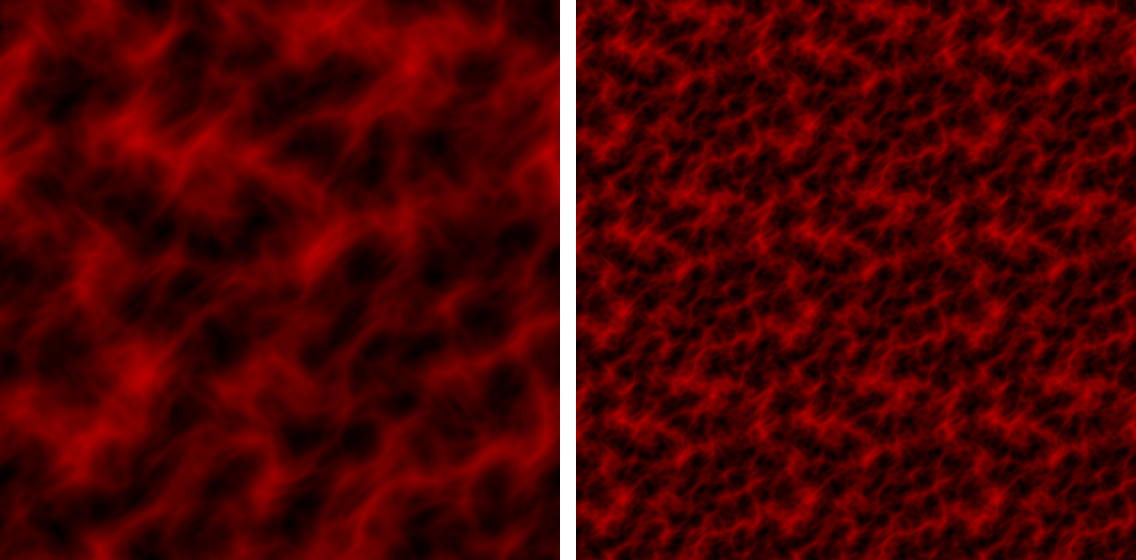
Left, the tile; right, the same tile 3 across and 3 down.
Reproduce this texture procedurally as a WebGL 1 fragment shader.

```glsl
precision highp float;

uniform vec2 u_resolution;

const float TAU = 6.2831853;

vec2 hash2(vec2 cell, float seed) {
  vec2 k = vec2(dot(cell, vec2(127.1, 311.7)), dot(cell, vec2(269.5, 183.3)));
  return fract(sin(k + seed * 17.3) * 43758.5453);
}

// Distance to the nearest scattered point; wraps after "count" cells.
float cellDistance(vec2 uv, float count, float seed) {
  vec2 p = uv * count;
  vec2 base = floor(p);
  float nearest = 8.0;
  for (int y = -2; y <= 2; y++) {
    for (int x = -2; x <= 2; x++) {
      vec2 cell = base + vec2(float(x), float(y));
      vec2 jitter = hash2(mod(cell, count), seed) * 1.6 - 0.3;
      vec2 d = cell + jitter - p;
      d -= 0.13 * d.yx; // stretches cells along the rising diagonal
      nearest = min(nearest, dot(d, d));
    }
  }
  return sqrt(nearest);
}

// Whole-numbered sine waves bend the domain without breaking the tiling.
vec2 bend(vec2 uv) {
  uv += 0.012 * sin(TAU * (3.0 * uv.yx + vec2(0.1, 0.6)));
  uv += 0.006 * sin(TAU * (7.0 * uv.yx + vec2(2.0, -3.0) * uv + vec2(0.4, 0.2)));
  return uv;
}

void main() {
  vec2 uv = bend(gl_FragCoord.xy / u_resolution);

  // Broad glow, with finer cells that fade inside the bright patches
  float broad = cellDistance(uv, 8.0, 1.0);
  float medium = cellDistance(uv, 16.0, 2.0) - 0.47;
  float fine = cellDistance(bend(uv), 32.0, 3.0) - 0.47;
  float fade = 1.0 - 0.5 * smoothstep(0.4, 1.1, broad);
  float heat = (broad + 0.35 + 0.55 * medium + 0.24 * fine * fade) / 1.75;

  float red = 0.88 * pow(max(heat, 0.0), 1.5);
  gl_FragColor = vec4(min(red, 1.0), 0.0, 0.0, 1.0);
}
```
